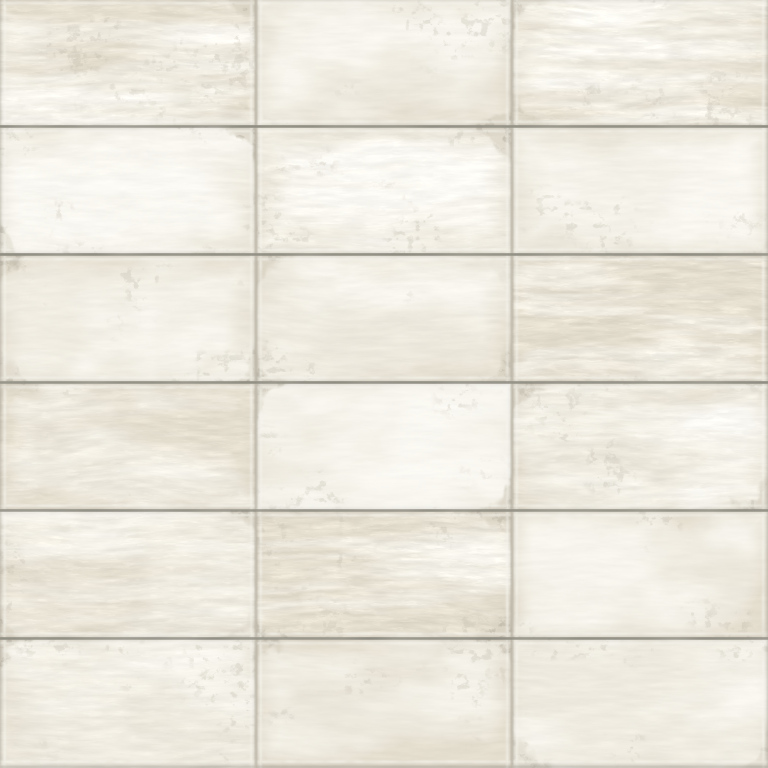
Give the GLSL for this pattern, as a Shadertoy shader.

```glsl
// Wall of worn cream glazed tiles, three across and six down, with thin grey joints.
// Each tile gets its own hashed tone, brushed streaks, blotches and rounded worn corners,
// all from layered value noise; joints and bevels come from distance to the tile edge.

float hash(vec2 p) {
    vec3 q = fract(p.xyx * vec3(0.1031, 0.1030, 0.0973));
    q += dot(q, q.yzx + 33.33);
    return fract((q.x + q.y) * q.z);
}

float noise(vec2 p) {
    vec2 i = floor(p), f = fract(p);
    f = f * f * (3.0 - 2.0 * f);
    return mix(mix(hash(i), hash(i + vec2(1, 0)), f.x),
               mix(hash(i + vec2(0, 1)), hash(i + vec2(1, 1)), f.x), f.y);
}

float fbm(vec2 p) {
    float sum = 0.0, amp = 0.533;
    for (int i = 0; i < 4; i++) {
        sum += amp * noise(p);
        p = p * 2.03 + 17.3;
        amp *= 0.5;
    }
    return sum;
}

// Antialiased band of the given half width around zero distance
float band(float dist, float halfWidth, float px) {
    return 1.0 - smoothstep(halfWidth - px, halfWidth + px, dist);
}

// Glaze of one tile: position on the canvas, tile index, place in tile, edge distances
vec3 glaze(vec2 uv, vec2 id, vec2 cell, vec2 edge) {
    float tone = hash(id + 3.7), brush = hash(id + 41.2);
    vec2 p = uv + 40.0 * vec2(tone, brush);

    // Horizontal brush streaks, slightly wavy, over broad cloudy washes
    float wave = 0.012 * noise(p * vec2(9.0, 14.0));
    float streak = smoothstep(0.33, 0.72, fbm(vec2(p.x * 4.0, (p.y + wave) * 48.0)));
    float blotch = smoothstep(0.35, 0.7, fbm(p * vec2(6.0, 11.0)));
    float cloudy = mix(0.25, 0.6, hash(id + 23.1));
    float wash = 0.4 * tone + mix(0.04, 0.75, brush * brush) * streak + cloudy * blotch - 0.1;

    // Beige margin fading into the middle of some tiles
    float rim = min(edge.x, edge.y) + 0.05 * (fbm(p * 14.0) - 0.5);
    wash += 0.6 * hash(id + 67.0) * (1.0 - smoothstep(0.0, 0.04, rim));
    vec3 col = mix(vec3(0.982, 0.976, 0.953), vec3(0.904, 0.881, 0.825), clamp(wash, 0.0, 1.1));

    // Fine brush grain with pale flecks, strongest on the streaked tiles
    float grain = fbm(vec2(p.x * 32.0, (p.y + wave) * 200.0)) - 0.5;
    float fleck = smoothstep(0.6, 0.75, fbm(vec2(p.x * 55.0, (p.y + wave) * 230.0)));
    col += grain * mix(0.035, 0.12, brush) + 0.025 * brush * fleck;

    // Glaze worn back to an arc in some corners
    float corner = length(max(0.058 - edge, 0.0)) / 0.058;
    float ragged = corner + 0.65 * (fbm(p * 30.0) - 0.5);
    float inCorner = smoothstep(0.0, 0.025, 0.06 - max(edge.x, edge.y));
    float chosen = smoothstep(0.5, 0.85, hash(id * 2.0 + step(0.5, cell) + 11.0));
    float wear = smoothstep(0.92, 1.08, ragged) * inCorner * chosen;
    col = mix(col, vec3(0.83, 0.805, 0.74), 0.65 * wear);

    // Faint fine scuffs clustered in patches and near worn corners
    float patches = smoothstep(0.56, 0.72, fbm(p * vec2(11.0, 15.0) + 7.0));
    float scuff = smoothstep(0.54, 0.74, fbm(p * vec2(110.0, 130.0)));
    return mix(col, vec3(0.70, 0.68, 0.62), scuff * (0.25 * patches + 0.4 * wear));
}

void mainImage(out vec4 fragColor, in vec2 fragCoord) {
    vec2 uv = fragCoord / iResolution.xy;
    float px = 0.7 / min(iResolution.x, iResolution.y);

    // Tile grid: joints sit just above the even sixths
    vec2 grid = vec2(3.0, 6.0);
    vec2 shifted = clamp(uv - vec2(0.0, 0.002), 0.0, 0.9999);
    vec2 id = floor(shifted * grid), cell = fract(shifted * grid);
    vec2 edge = min(cell, 1.0 - cell) / grid;
    vec3 col = glaze(uv, id, cell, edge);

    // Pale bevel and soft shade beside the joints
    vec2 bevel = exp(-pow((edge - 0.006) / 0.0022, vec2(2.0)));
    float ragged = 0.4 + 0.6 * noise(uv * 90.0);
    col = mix(col, vec3(0.985, 0.98, 0.955), 0.65 * ragged * max(bevel.x, bevel.y));
    vec2 shade = exp(-edge / 0.003);
    col *= 1.0 - 0.13 * max(shade.x, shade.y);

    // Light upright joints, darker level joints; the canvas border stays faint
    vec2 inner = step(0.01, uv) * step(uv, vec2(0.99));
    float upright = band(edge.x, 0.0019, px) * mix(0.3, 0.8, inner.x);
    float level = band(edge.y, 0.0017, px) * mix(0.1, 1.0, inner.y);
    float fade = 0.7 + 0.3 * noise(uv * 25.0);
    col = mix(col, vec3(0.75, 0.73, 0.67), upright * fade);
    col = mix(col, vec3(0.56, 0.55, 0.51), level * fade);

    fragColor = vec4(clamp(col, 0.0, 1.0), 1.0);
}
```
